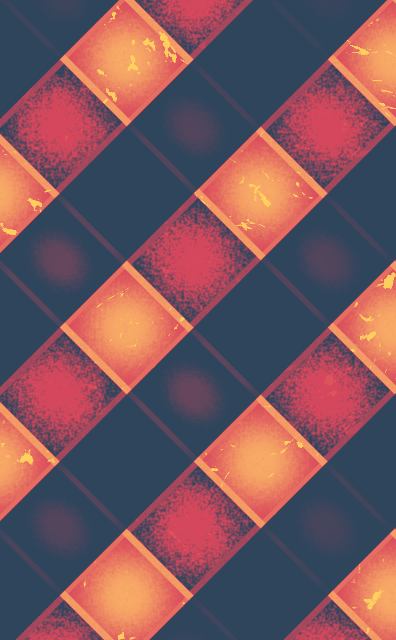
Reproduce this pattern procedurally as a WebGL 1 fragment shader.

```glsl
precision highp float;
// Diagonal bands of glowing orange and worn red tiles on slate blue.
// A lattice turned by 45 degrees gives four tile kinds; each one yields a heat
// value, roughened by gradient noise, that a single colour ramp then paints.

uniform vec2 u_resolution;

const float HALF_DIAGONAL = 0.1047;          // of a tile, in canvas heights
const vec2 FIRST_TILE = vec2(0.198, 0.0695); // centre of one orange tile
const vec2 WARM_SPOT = vec2(0.195, 0.479);   // where the dim glows are strongest

float hash(vec2 p) {
  return fract(sin(dot(p, vec2(127.1, 311.7))) * 43758.5);
}

float gradientDot(vec2 cell, vec2 offset) {
  float angle = 6.2832 * hash(cell);
  return dot(vec2(cos(angle), sin(angle)), offset);
}

float gradientNoise(vec2 p) {
  vec2 i = floor(p), f = fract(p);
  vec2 w = f * f * f * (f * (f * 6.0 - 15.0) + 10.0);
  vec2 e = vec2(1.0, 0.0);
  float low = mix(gradientDot(i, f), gradientDot(i + e.xy, f - e.xy), w.x);
  float high = mix(gradientDot(i + e.yx, f - e.yx), gradientDot(i + e.xx, f - e.xx), w.x);
  return mix(low, high, w.y);
}

float fbm(vec2 p) {
  float sum = 0.0, amplitude = 0.5;
  for (int i = 0; i < 4; i++) {
    sum += amplitude * gradientNoise(p);
    p = mat2(0.8, 0.6, -0.6, 0.8) * p * 2.03 + 7.3;
    amplitude *= 0.5;
  }
  return sum;
}

// 0 slate, 1 crimson, 2 orange, 3 yellow
vec3 heatColour(float heat) {
  vec3 c = mix(vec3(0.18, 0.27, 0.36), vec3(0.85, 0.28, 0.36), clamp(heat, 0.0, 1.0));
  c = mix(c, vec3(0.97, 0.66, 0.40), clamp(heat - 1.0, 0.0, 1.0));
  return mix(c, vec3(1.0, 0.87, 0.35), clamp(heat - 2.0, 0.0, 1.0));
}

float inside(float x, float limit, float aa) {
  return 1.0 - smoothstep(limit - aa, limit + aa, abs(x));
}

// Strip of given width just within the tile edge at 0.5
float edgeStrip(float x, float width, float aa) {
  return 1.0 - inside(x, 0.5 - width, aa);
}

// Chips and scratches, turned and stretched differently in each tile
float wear(vec2 local, vec2 tile) {
  float seed = hash(tile + 3.7);
  float angle = 6.2832 * seed;
  float c = cos(angle), s = sin(angle);
  vec2 p = mat2(c, s, -s, c) * local * vec2(1.0, 1.0 + 1.5 * hash(tile + 9.1));
  p += 20.0 * vec2(seed, hash(tile + 5.3));
  float region = gradientNoise(p * 2.3);
  float limit = 0.30 + 0.08 * hash(tile + 1.9);
  float chips = smoothstep(limit, limit + 0.05, fbm(p * 6.0) + 0.6 * region);
  float scratch = 1.0 - smoothstep(0.008, 0.03, abs(gradientNoise(p * 1.7 + 4.0)));
  return max(chips, scratch * smoothstep(0.1, 0.3, fbm(p * 9.0) + 0.4 * region));
}

float orangeTile(vec2 q, vec2 tile, float grain, float aa) {
  float core = 1.0 - smoothstep(0.1, 0.64, length(q) + 0.12 * grain);
  float heat = 1.05 + 0.95 * core + 0.12 * grain;
  heat = mix(heat, 1.4, edgeStrip(q.y, 0.05, aa));
  heat = mix(heat, 1.85 + 0.1 * grain, edgeStrip(q.x, 0.075, aa));
  return mix(heat, 2.85, 0.9 * wear(q, tile));
}

float redTile(vec2 q, vec2 tile, float grain, float aa) {
  float blotch = fbm(q * 4.0 + tile * 7.0);
  float reach = length(q * vec2(1.15, 1.0)) + 0.28 * grain + 0.2 * blotch;
  float heat = 0.97 * (1.0 - smoothstep(0.2, 0.78, reach));
  heat = mix(heat, 0.7 + 0.1 * grain, edgeStrip(q.y, 0.065, aa));
  return heat + 0.16 * wear(q, tile);
}

float dimTile(vec2 q, float strength, float grain, float aa) {
  float radius = length(q / vec2(0.34, 0.44)) + 0.15 * grain;
  float heat = 0.36 * (1.0 - smoothstep(0.25, 1.0, radius));
  float ends = 1.0 - smoothstep(0.25, 0.5, abs(q.y)) * (1.0 - 0.6 * strength);
  return strength * mix(heat, 0.32 * ends, edgeStrip(q.x, 0.06, aa));
}

void main() {
  vec2 p = gl_FragCoord.xy / u_resolution.y;
  vec2 d = (p - FIRST_TILE) / HALF_DIAGONAL;
  vec2 lattice = 0.5 * vec2(d.x + d.y, d.y - d.x); // x along the band, y across
  float aa = 5.0 / u_resolution.y;

  // Local positions about even and odd lattice points
  vec2 even = mod(lattice + 1.0, 2.0) - 1.0;
  vec2 odd = mod(lattice, 2.0) - 1.0;
  vec2 orangeId = floor((lattice + 1.0) * 0.5);
  vec2 redId = vec2(floor(lattice.x * 0.5) + 40.5, orangeId.y);

  float grain = gradientNoise(p * 240.0) + 0.6 * gradientNoise(p * 110.0 + 31.0);
  vec2 away = p - WARM_SPOT;
  float strength = exp(-5.0 * dot(away, away));

  float hotColumn = inside(even.x, 0.5, aa);
  float band = mix(redTile(vec2(odd.x, even.y), redId, grain, aa),
                   orangeTile(even, orangeId, grain, aa), hotColumn);
  float gap = hotColumn * dimTile(vec2(even.x, odd.y), strength, grain, aa);
  float heat = mix(gap, band, inside(even.y, 0.5, aa));
  gl_FragColor = vec4(heatColour(heat), 1.0);
}
```
